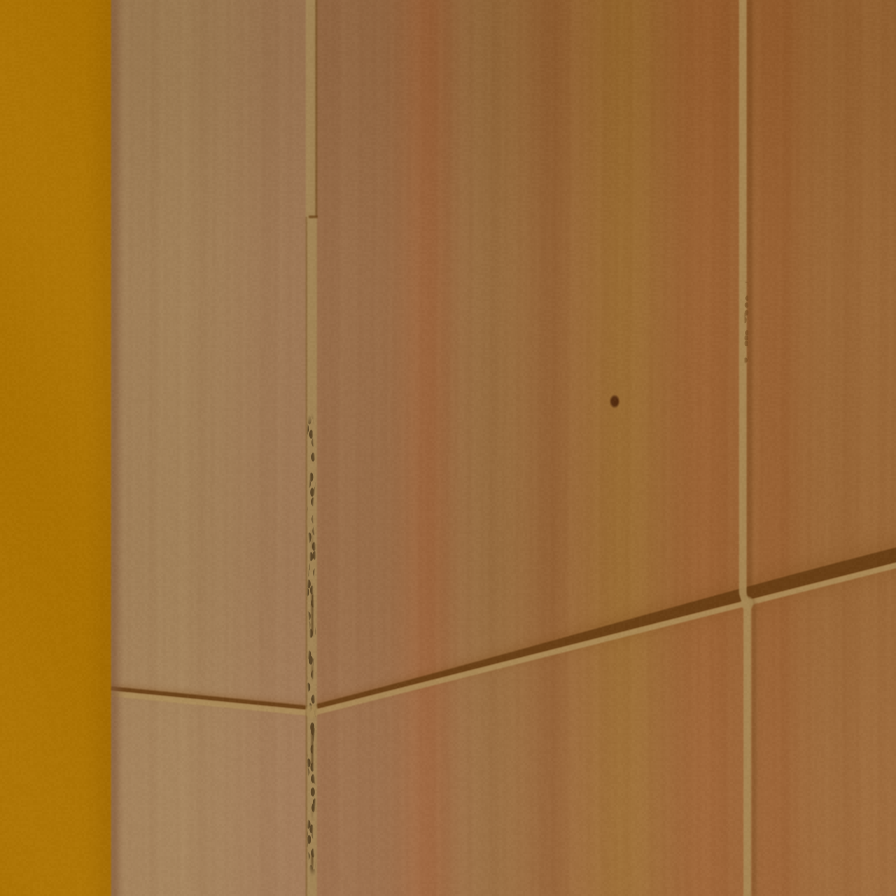
Write a WebGL 1 fragment shader that draws this texture.

```glsl
precision highp float;
// Corner of a wood-toned panelled wall with pale seams, beside a flat ochre strip.
uniform vec2 u_resolution;

float hash(vec2 p) {
  return fract(sin(dot(p, vec2(127.1, 311.7))) * 43758.5453);
}

// Distance to the nearest jittered cell point
float cellular(vec2 p) {
  vec2 cell = floor(p);
  float nearest = 2.0;
  for (int j = -1; j <= 1; j++) {
    for (int i = -1; i <= 1; i++) {
      vec2 c = cell + vec2(float(i), float(j));
      vec2 point = c + vec2(hash(c), hash(c + 41.3));
      nearest = min(nearest, length(p - point));
    }
  }
  return nearest;
}

// Soft line of half width w around zero distance
float band(float d, float w) {
  return 1.0 - smoothstep(w - 0.0015, w + 0.0015, abs(d));
}

// Bell-shaped tint centred on zero
float bell(float d, float w) {
  return exp(-d * d / (w * w));
}

// Vertical fibres made from layered sines
float grain(float x) {
  return 0.4 * sin(x * 97.0 + 1.3) + 0.3 * sin(x * 211.0 + 2.0 * sin(x * 37.0))
       + 0.25 * sin(x * 463.0 + 0.7) + 0.15 * sin(x * 811.0);
}

// Wood faces on both sides of the corner
vec3 woodColor(vec2 uv) {
  vec3 leftFace = mix(vec3(0.63, 0.50, 0.345), vec3(0.615, 0.465, 0.33),
                      smoothstep(0.19, 0.35, uv.x));
  vec3 rightFace = mix(vec3(0.595, 0.43, 0.29), vec3(0.60, 0.405, 0.22),
                       smoothstep(0.36, 0.72, uv.x));
  rightFace += vec3(0.015, -0.025, -0.03) * bell(uv.x - 0.475, 0.028);
  rightFace += vec3(-0.005, 0.01, 0.0) * bell(uv.x - 0.55, 0.045);
  rightFace += vec3(-0.02, -0.025, -0.02) * bell(uv.x - 0.61, 0.018);
  rightFace += vec3(0.005, 0.02, -0.015) * bell(uv.x - 0.695, 0.04);
  rightFace += vec3(0.005, -0.02, -0.015) * bell(uv.x - 0.79, 0.04);
  rightFace += vec3(0.0, -0.02, -0.015) * bell(uv.x - 0.865, 0.03);
  vec3 color = mix(leftFace, rightFace, smoothstep(0.346, 0.354, uv.x));
  color += vec3(0.011, 0.014, 0.012) * grain(uv.x + 0.0015 * sin(uv.y * 5.0));
  // Paler lower panels and a darker top edge
  color += vec3(0.02, 0.018, 0.022) * (1.0 - smoothstep(0.1, 0.4, uv.y));
  return color - 0.03 * smoothstep(0.65, 1.0, uv.y);
}

void main() {
  vec2 uv = gl_FragCoord.xy / u_resolution;
  float speck = hash(floor(uv * 384.0)) - 0.5;
  vec3 color = woodColor(uv);
  vec3 seamColor = vec3(0.68, 0.56, 0.36);
  vec3 grooveColor = vec3(0.39, 0.23, 0.07);

  // Slanted joint: shadow groove above a pale lip, bending at the corner
  float rightSide = step(0.348, uv.x);
  float slope = mix(-0.098, 0.253, rightSide);
  float d = uv.y - 0.207 - slope * (uv.x - 0.348);
  float depth = mix(0.0025, mix(0.003, 0.0085, smoothstep(0.35, 1.0, uv.x)), rightSide);
  color = mix(color, vec3(0.50, 0.31, 0.12), 0.35 * bell(d - depth, depth * 2.5));
  color = mix(color, grooveColor, 0.85 * band(d - depth, depth));
  color = mix(color, seamColor, 0.85 * band(d + 0.003, 0.0032));

  // Right seam with a soft shadow on its right
  float seam = uv.x - 0.829 - 0.005 * (1.0 - smoothstep(0.32, 0.34, uv.y));
  color = mix(color, grooveColor, 0.3 * bell(seam - 0.0075, 0.004));
  color = mix(color, seamColor - 0.02, 0.9 * band(seam, 0.0042));
  float roughEdge = 1.0 - smoothstep(0.25, 0.4, cellular(uv * vec2(130.0, 110.0)));
  color = mix(color, grooveColor, 0.5 * roughEdge * band(seam - 0.004, 0.002)
              * band(uv.y - 0.64, 0.045));

  // Corner seam, stepped sideways near the top
  float upper = smoothstep(0.757, 0.759, uv.y);
  float corner = uv.x - 0.3475;
  color = mix(color, seamColor - vec3(0.04, 0.03, 0.02), 0.85 * band(corner, 0.0062));
  color = mix(color, grooveColor, 0.55 * upper * band(corner - 0.0055, 0.0012));
  color = mix(color, grooveColor, 0.35 * (1.0 - upper) * band(corner + 0.0055, 0.001));
  color = mix(color, grooveColor, 0.7 * band(uv.y - 0.758, 0.0015) * band(corner - 0.002, 0.005));

  // Chipped flecks along the lower corner
  float chips = 1.0 - smoothstep(0.28, 0.45, cellular(uv * vec2(160.0, 75.0)));
  float chipped = smoothstep(0.02, 0.04, uv.y) * (1.0 - smoothstep(0.52, 0.54, uv.y));
  float wander = 0.0015 * sin(uv.y * 70.0);
  color = mix(color, vec3(0.29, 0.21, 0.11), 0.8 * chips * chipped * band(corner - wander, 0.0028));
  float crack = smoothstep(-0.2, 0.5, sin(uv.y * 83.0) + sin(uv.y * 47.0));
  color = mix(color, vec3(0.33, 0.23, 0.11), 0.65 * crack * band(corner - 0.001, 0.0012)
              * chipped * (1.0 - smoothstep(0.36, 0.42, uv.y)));

  // Pale plugs where the seams cross the joint
  float plugs = min(length(uv - vec2(0.348, 0.206)), length(uv - vec2(0.834, 0.327)));
  color = mix(color, seamColor - 0.03, 0.8 * (1.0 - smoothstep(0.005, 0.009, plugs)));

  // Small nail hole
  float hole = length((uv - vec2(0.686, 0.552)) * vec2(1.0, 0.75));
  color = mix(color, vec3(0.30, 0.15, 0.05), 0.9 * (1.0 - smoothstep(0.003, 0.0065, hole)));

  // Ochre strip with a shaded boundary
  color = mix(color, vec3(0.50, 0.34, 0.22), 0.6 * bell(uv.x - 0.126, 0.009));
  vec3 ochre = vec3(0.675, 0.455, 0.02) - vec3(0.03, 0.025, 0.0) * smoothstep(0.09, 0.124, uv.x);
  ochre += 0.008 * sin(uv.y * 9.0 + uv.x * 20.0);
  color = mix(ochre, color, smoothstep(0.1225, 0.1255, uv.x));

  gl_FragColor = vec4(color + 0.018 * speck, 1.0);
}
```
